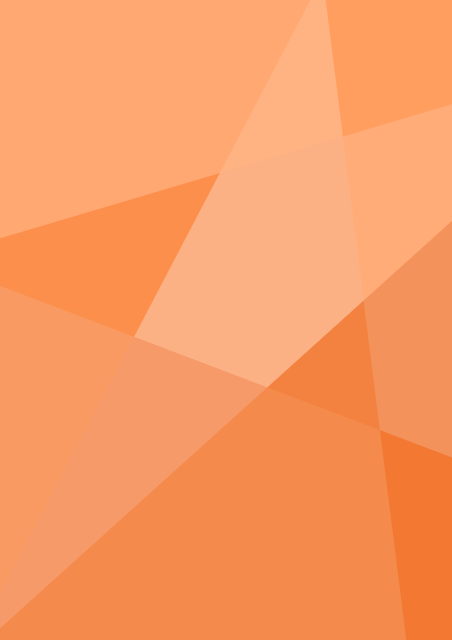
Give the GLSL for this background, as a WebGL 2 fragment shader.

```glsl
#version 300 es
precision highp float;
// Flat orange facets: five straight creases cross the canvas and cut it
// into twelve tinted regions. Each crease is a signed half-plane with a
// smoothed edge, and the tints are blended by which side a point lies on.

uniform vec2 u_resolution;
out vec4 fragColor;

// Crease end points, as fractions of the canvas
const vec2 RIDGE_START = vec2(0.0, 0.6276), RIDGE_END = vec2(1.0, 0.8372);
const vec2 BEAM_LEFT_TOP = vec2(0.6866, 1.0), BEAM_LEFT_LOW = vec2(0.2978, 0.4753);
const vec2 BEAM_RIGHT_TOP = vec2(0.7206, 1.0), BEAM_RIGHT_LOW = vec2(0.8989, 0.0);
const vec2 FALL_START = vec2(1.0, 0.2852), FALL_END = vec2(0.0, 0.5534);
const vec2 RISE_START = vec2(1.0, 0.6549), RISE_END = vec2(0.0, 0.0182);

// Tints above the ridge
const vec3 TOP_LEFT = vec3(1.000, 0.659, 0.443);
const vec3 TOP_BEAM = vec3(1.000, 0.698, 0.510);
const vec3 TOP_RIGHT = vec3(1.000, 0.620, 0.373);
// Tints of the middle band
const vec3 BAND_LEFT = vec3(0.992, 0.561, 0.298);
const vec3 BAND_BEAM = vec3(0.988, 0.694, 0.522);
const vec3 BAND_RIGHT = vec3(1.000, 0.675, 0.471);
// Tints below the falling or rising crease
const vec3 LOW_LEFT = vec3(0.973, 0.604, 0.380);
const vec3 LOW_BEAM = vec3(0.961, 0.604, 0.408);
const vec3 WEDGE_LEFT = vec3(0.953, 0.510, 0.251);
const vec3 WEDGE_RIGHT = vec3(0.953, 0.573, 0.357);
const vec3 BASE_LEFT = vec3(0.957, 0.541, 0.298);
const vec3 BASE_RIGHT = vec3(0.953, 0.471, 0.196);

// Smoothed coverage of the half-plane to the left of the path from a to b
float leftOf(vec2 p, vec2 a, vec2 b) {
    vec2 along = b - a;
    vec2 offset = p - a;
    float side = along.x * offset.y - along.y * offset.x;
    float edgeWidth = length(vec2(dFdx(side), dFdy(side)));
    return clamp(side / edgeWidth + 0.5, 0.0, 1.0);
}

void main() {
    vec2 p = gl_FragCoord.xy / u_resolution;

    float aboveRidge = leftOf(p, RIDGE_START, RIDGE_END);
    float inBeam = leftOf(p, BEAM_LEFT_TOP, BEAM_LEFT_LOW);
    float pastBeam = leftOf(p, BEAM_RIGHT_TOP, BEAM_RIGHT_LOW);
    float belowFall = leftOf(p, FALL_START, FALL_END);
    float belowRise = leftOf(p, RISE_START, RISE_END);

    // Tint each zone across the beam
    vec3 top = mix(mix(TOP_LEFT, TOP_BEAM, inBeam), TOP_RIGHT, pastBeam);
    vec3 band = mix(mix(BAND_LEFT, BAND_BEAM, inBeam), BAND_RIGHT, pastBeam);
    vec3 low = mix(LOW_LEFT, LOW_BEAM, inBeam);
    vec3 wedge = mix(WEDGE_LEFT, WEDGE_RIGHT, pastBeam);
    vec3 base = mix(BASE_LEFT, BASE_RIGHT, pastBeam);

    // Join the zones along the remaining creases
    vec3 color = mix(mix(band, low, belowFall), mix(wedge, base, belowFall), belowRise);
    color = mix(color, top, aboveRidge);

    fragColor = vec4(color, 1.0);
}
```
